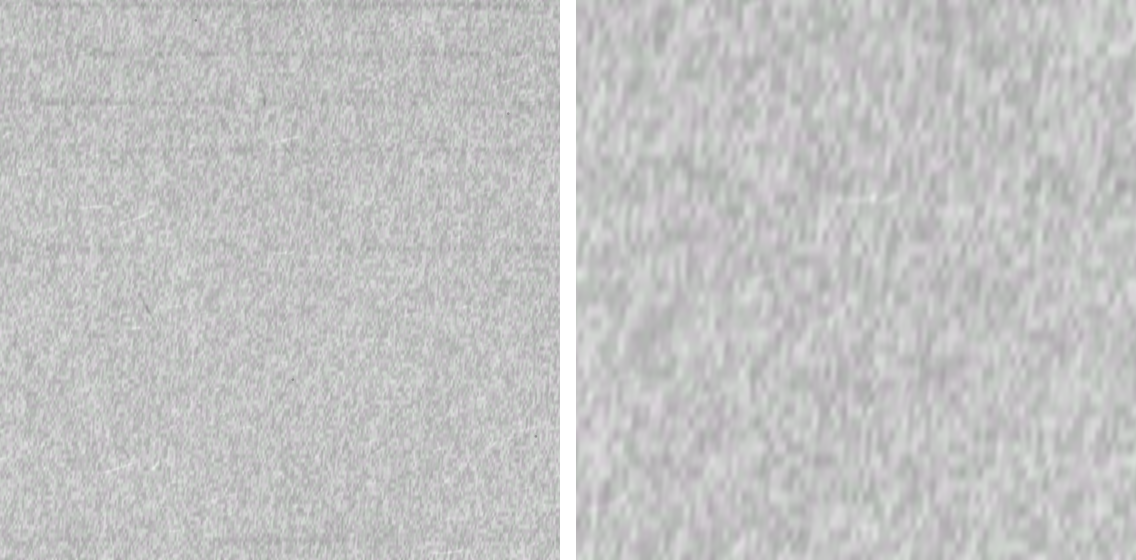
Left: the whole. Right: its middle third, enlarged.
Write a WebGL 1 fragment shader that draws this texture.

```glsl
precision highp float;
// Pale grey handmade paper: fine, steep grain made of stretched value noise,
// faint horizontal laid lines, and scattered light and dark curved fibres
// placed by hashed cells. All lengths are fractions of the canvas.
uniform vec2 u_resolution;

const vec3 PAPER = vec3(0.764, 0.766, 0.765);
const vec3 TINT = vec3(0.010, -0.015, 0.010);    // magenta (+) to green (-)
const float GRAIN_SLANT = 0.16;
const float COARSE_GRAIN = 0.038;
const float FINE_GRAIN = 0.070;
const float CLUMPS = 0.011;
const float MOTTLE = 0.011;
const float TOP_SHADE = 0.012;
const float LINE_TOP = 0.990;
const float LINE_PITCH = 0.0868;
const float LINE_WIDTH = 0.0062;
const float LINE_DEPTH = 0.066;
const float LIGHT_FIBRE = 0.090;
const float SHORT_FIBRE = 0.070;
const float DARK_FIBRE = 0.130;
const float SPECK_DEPTH = 0.18;

float hash(vec2 p) {
  vec3 q = fract(vec3(p.xyx) * 0.1031);
  q += dot(q, q.yzx + 33.33);
  return fract((q.x + q.y) * q.z);
}

// Value noise in -1..1.
float noise(vec2 p) {
  vec2 i = floor(p);
  vec2 f = fract(p);
  f = f * f * (3.0 - 2.0 * f);
  float low = mix(hash(i), hash(i + vec2(1.0, 0.0)), f.x);
  float high = mix(hash(i + vec2(0.0, 1.0)), hash(i + vec2(1.0, 1.0)), f.x);
  return 2.0 * mix(low, high, f.y) - 1.0;
}

float grain(vec2 p) {
  float wobble = 0.0015 * noise(p * 45.0 + 3.0);
  vec2 q = vec2(p.x - GRAIN_SLANT * p.y + wobble, p.y);
  vec2 r = vec2(p.x - 0.4 * GRAIN_SLANT * p.y - wobble, p.y);
  return COARSE_GRAIN * noise(q * vec2(185.0, 72.0) + 11.0)
       + FINE_GRAIN * noise(r * vec2(290.0, 135.0) + 57.0)
       + CLUMPS * noise(q * vec2(70.0, 28.0) + 83.0);
}

float mottle(vec2 p) {
  return 0.6 * noise(p * vec2(9.0, 6.0) + 21.0) + 0.4 * noise(p * 22.0 + 42.0);
}

// Curved, tapered strokes, at most one per grid cell.
float fibres(vec2 p, float cells, float share, float angle, float spread,
             float halfLength, float width, float seed) {
  float cover = 0.0;
  vec2 home = floor(p * cells);
  for (int j = -1; j <= 1; j++) {
    for (int i = -1; i <= 1; i++) {
      vec2 cell = home + vec2(float(i), float(j));
      vec2 key = cell + seed;
      vec2 centre = (cell + vec2(hash(key + 1.7), hash(key + 5.3))) / cells;
      float turn = angle + spread * (2.0 * hash(key + 9.1) - 1.0);
      float reach = halfLength * mix(0.35, 1.0, hash(key + 13.9));
      vec2 d = p - centre;
      float along = dot(d, vec2(cos(turn), sin(turn))) / reach;
      float across = dot(d, vec2(-sin(turn), cos(turn)));
      float bend = 0.5 * (hash(key + 17.3) - 0.5);
      across -= reach * bend * (along * along - 0.3);
      float body = exp(-across * across / (width * width));
      float taper = 1.0 - smoothstep(0.4, 1.0, abs(along));
      float present = step(hash(key + 23.7), share);
      float strength = mix(0.4, 1.0, hash(key + 29.1));
      cover = max(cover, present * strength * body * taper);
    }
  }
  return cover;
}

// Four strong lines near the top, then a fainter one every sixth row.
float laidLines(vec2 p) {
  float offset = (LINE_TOP - p.y) / LINE_PITCH;
  float row = floor(offset + 0.5);
  float strength = row < 3.5 ? 1.0 - 0.14 * row : 0.0;
  strength = max(strength, 0.65 * step(4.5, mod(row, 6.0)));
  float d = (offset - row) * LINE_PITCH + 0.001 * noise(vec2(p.x * 14.0, row));
  float core = exp(-d * d / (LINE_WIDTH * LINE_WIDTH));
  float halo = exp(-abs(d) / (2.5 * LINE_WIDTH));
  float broken = 0.62 + 0.35 * noise(vec2(p.x * 9.0, row * 7.0))
               + 0.25 * noise(vec2(p.x * 85.0, row * 5.0));
  return strength * max(broken, 0.1) * (0.8 * core + 0.2 * halo);
}

float specks(vec2 p) {
  vec2 cell = floor(p * 7.0);
  vec2 centre = 0.15 + 0.7 * vec2(hash(cell + 61.0), hash(cell + 67.0));
  float d = length(fract(p * 7.0) - centre) / 7.0;
  return step(hash(cell + 71.0), 0.08) * (1.0 - smoothstep(0.001, 0.0035, d));
}

void main() {
  vec2 p = gl_FragCoord.xy / u_resolution;
  float tone = grain(p) + MOTTLE * mottle(p);
  tone -= TOP_SHADE * smoothstep(0.5, 1.0, p.y);
  tone -= LINE_DEPTH * laidLines(p);

  // Fibres, with gaps where they sink into the sheet.
  float surface = 0.75 + 0.4 * noise(p * 65.0 + 7.0);
  tone += LIGHT_FIBRE * surface * fibres(p, 8.0, 0.42, 0.35, 0.30, 0.048, 0.0028, 101.0);
  tone += SHORT_FIBRE * surface * fibres(p, 24.0, 0.40, 0.50, 0.45, 0.017, 0.0024, 211.0);
  tone -= DARK_FIBRE * surface * fibres(p, 6.0, 0.36, 1.75, 0.40, 0.050, 0.0028, 307.0);
  tone -= SPECK_DEPTH * specks(p);

  float tint = noise(p * vec2(160.0, 120.0) + 131.0) + 0.35 * noise(p * 60.0 + 171.0);
  gl_FragColor = vec4(PAPER + tone + TINT * tint, 1.0);
}
```
